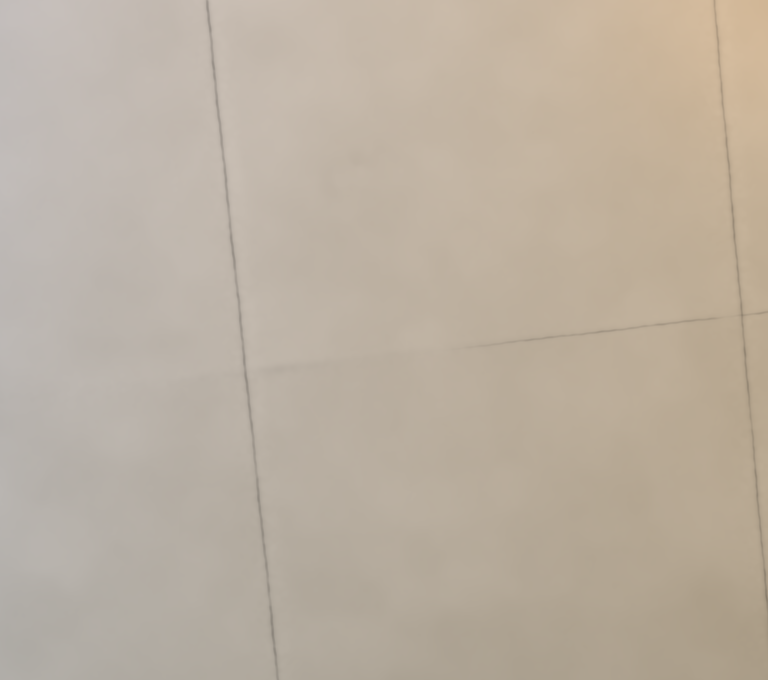
Reproduce this texture procedurally as a WebGL 2 fragment shader.

```glsl
#version 300 es
precision highp float;
// Large matte beige tiles seen at a slight tilt, with thin worn joints and warm light from the upper right.
uniform vec2 u_resolution;
out vec4 fragColor;

#define TILE_SIZE 0.729
#define TILE_SPREAD 0.017
#define JOINT_HALF_WIDTH 0.0017
#define JOINT_DEPTH 0.20
#define JOINT_WOBBLE 0.0004
#define MOTTLE_AMOUNT 0.026
#define GRAIN_AMOUNT 0.012
#define LIP_LIGHT 0.018

const vec3 COOL_LOW = vec3(0.692, 0.680, 0.660);
const vec3 WARM_LOW = vec3(0.672, 0.618, 0.535);
const vec3 COOL_HIGH = vec3(0.768, 0.746, 0.738);
const vec3 WARM_HIGH = vec3(0.788, 0.708, 0.604);
const vec3 LAMP_GLOW = vec3(0.040, 0.016, -0.006);

vec3 hash3(vec2 p) {
    vec3 q = fract(vec3(p.xyx) * vec3(0.1031, 0.1030, 0.0973));
    q += dot(q, q.yxz + 33.33);
    return fract((q.xxy + q.yzz) * q.zyx);
}

// Smooth cellular noise: random tones blended around scattered points, -0.5 to 0.5
float cellTone(vec2 p) {
    vec2 cell = floor(p);
    float tone = 0.0, total = 0.0;
    for (int j = -1; j <= 1; j++) {
        for (int i = -1; i <= 1; i++) {
            vec2 id = cell + vec2(i, j);
            vec3 h = hash3(id + 57.0);
            vec2 d = id + h.xy - p;
            float weight = exp(-4.0 * dot(d, d));
            tone += weight * (h.z - 0.5);
            total += weight;
        }
    }
    return tone / total;
}

// Gentle irregular run of a joint along its length
float wobble(float t) {
    return JOINT_WOBBLE * (sin(t * 31.0) + 0.6 * sin(t * 97.0 + 1.3) + 0.6 * sin(t * 313.0));
}

// Narrow groove with antialiased edges
float groove(float d, float halfWidth, float pixel) {
    return 1.0 - smoothstep(halfWidth - pixel, halfWidth + pixel, abs(d));
}

float softLine(float d, float spread) {
    return exp(-d * d / (spread * spread));
}

void main() {
    vec2 p = gl_FragCoord.xy / u_resolution.y;
    vec2 uv = gl_FragCoord.xy / u_resolution;
    float pixel = 1.0 / u_resolution.y;

    // Tilted tile grid
    float span = TILE_SIZE + TILE_SPREAD * p.y;
    float column = (p.x - 0.409 + 0.105 * p.y) / span;
    float row = (p.y - 0.408 - 0.118 * p.x) / TILE_SIZE;
    float dx = (fract(column + 0.5) - 0.5) * span + wobble(p.y);
    float dy = (fract(row + 0.5) - 0.5) * TILE_SIZE + wobble(p.x + 2.0);
    float columnId = floor(column + 0.5);

    // Lighting: cool left to warm right, brighter upward
    float warmth = pow(uv.x, 0.85);
    vec3 color = mix(mix(COOL_LOW, WARM_LOW, warmth), mix(COOL_HIGH, WARM_HIGH, warmth), pow(uv.y, 0.85));
    vec2 lamp = (p - vec2(1.13, 1.0)) / vec2(0.26, 0.22);
    color += LAMP_GLOW * exp(-dot(lamp, lamp));

    // Cloudy surface with broad and small patches
    float mottle = cellTone(p * vec2(7.0, 9.0)) + 0.6 * cellTone(p * 19.0 + 8.0) + 0.2 * cellTone(p * 47.0);
    color += MOTTLE_AMOUNT * mottle * vec3(1.0, 1.0, 1.08);

    // Faint diagonal scuff on the upper tile
    vec2 scuff = mat2(0.8, -0.6, 0.6, 0.8) * (p - vec2(0.525, 0.75));
    float scuffMask = exp(-dot(scuff * vec2(15.0, 34.0), scuff * vec2(15.0, 34.0)));
    color -= 0.024 * scuffMask * (0.5 + cellTone(p * 45.0));

    // Upright joints: the right one is finer, each with a lit lip
    float wearX = 0.85 + 0.5 * cellTone(vec2(columnId * 9.0, p.y * 26.0))
                + 0.5 * cellTone(vec2(columnId * 5.0 + 3.0, p.y * 110.0));
    float fine = mix(1.0, 0.75, clamp(columnId, 0.0, 1.0));
    float upright = 0.62 * groove(dx, JOINT_HALF_WIDTH * fine, pixel) + 0.34 * softLine(dx, 0.0045);
    color *= 1.0 - JOINT_DEPTH * upright * wearX * mix(0.85, 1.0, fine);
    float lip = softLine(dx - 0.014, 0.012) * (0.3 + 0.6 * uv.y);
    color += LIP_LIGHT * lip * fine * (0.6 + cellTone(p * 40.0));

    // Level joint: lost at left, blurred in the middle, crisp at right
    float wearY = 0.85 + 0.6 * cellTone(vec2(p.x * 22.0, 4.0)) + 0.6 * cellTone(vec2(p.x * 95.0, 7.0));
    float crisp = smoothstep(0.62, 0.84, p.x) * (1.0 - 0.8 * softLine(p.x - 1.073, 0.018));
    float filled = smoothstep(0.08, 0.36, p.x) * (0.4 + 0.4 * softLine(p.x - 0.41, 0.04));
    float level = 0.45 * crisp * groove(dy, JOINT_HALF_WIDTH * 0.8, pixel)
                + (0.26 * filled + 0.06 * crisp) * softLine(dy, mix(0.0075, 0.005, crisp));
    color *= 1.0 - JOINT_DEPTH * level * wearY;
    color -= 0.010 * smoothstep(0.05, 0.3, p.x) * smoothstep(0.0, 0.012, -dy) * softLine(dy, 0.07);

    // Fine roughness gathered along the joints
    float nearJoint = softLine(dx, 0.025) + 0.4 * softLine(dy, 0.02);
    color += GRAIN_AMOUNT * cellTone(p * 130.0) * (0.2 + nearJoint);

    fragColor = vec4(clamp(color, 0.0, 1.0), 1.0);
}
```
